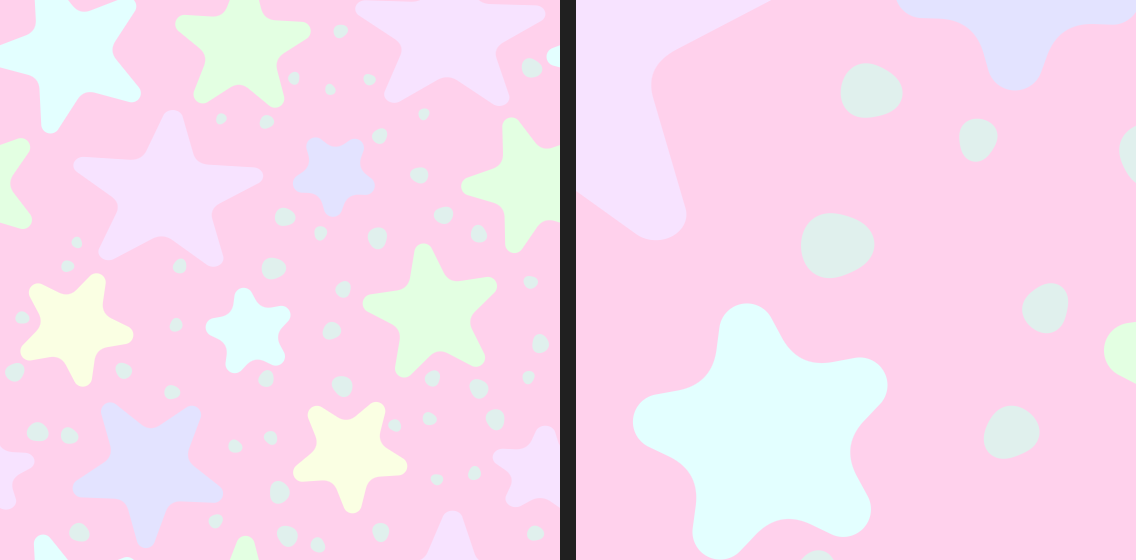
Left, the full canvas; right, a detail of the centre.
This pattern is drawn by a WebGL 1 fragment shader. Its source:

```glsl
precision highp float;
// Pastel soft-cornered stars scattered with wobbly dots on a pink ground.
// Twelve stars sit on a loosened brick lattice that wraps at the borders;
// dots come from a jittered grid and are kept only where no star is near.

uniform vec2 u_resolution;

#define STAR_COLUMNS 3.0
#define STAR_ROWS 4.0
#define LATTICE_ORIGIN vec2(-0.05, 0.67)
#define STAR_JITTER 0.02
#define NOTCH_RATIO 0.38     // notch radius relative to tip radius
#define TIP_ROUNDING 0.0165
#define NOTCH_ROUNDING 0.017
#define DOT_CELLS 11.0
#define DOT_JITTER 0.56
#define DOT_RADII vec2(0.006, 0.0215)
#define DOT_CLEARANCE 0.011

const float TAU = 6.2831853;
const vec3 PINK = vec3(1.0, 0.82, 0.925);
const vec3 DOT_COLOR = vec3(0.88, 0.94, 0.93);

vec3 hash3(vec2 cell) {
  vec3 q = fract(vec3(cell.xyx) * vec3(0.1031, 0.1030, 0.0973) + 0.137);
  q += dot(q, q.yxz + 33.33);
  return fract((q.xxy + q.yzz) * q.zyx);
}

// Colour in rgb, full tip radius in alpha.
vec4 starKind(float kind) {
  if (kind < 0.5) return vec4(0.89, 1.0, 0.886, 0.110);  // green
  if (kind < 1.5) return vec4(0.97, 0.89, 1.0, 0.145);   // lilac
  if (kind < 2.5) return vec4(0.89, 0.89, 1.0, 0.124);   // blue
  if (kind < 3.5) return vec4(0.98, 1.0, 0.89, 0.090);   // yellow
  return vec4(0.89, 1.0, 1.0, 0.132);                    // cyan
}

// Signed distance to a five-pointed star with round tips and notches.
float starDistance(vec2 p, float radius, float turn) {
  float sector = TAU / 5.0;
  float angle = mod(atan(p.x, p.y) + turn, sector) - 0.5 * sector;
  vec2 q = length(p) * vec2(cos(angle), abs(sin(angle)));
  float blend = max(NOTCH_ROUNDING - q.y, 0.0);
  q.y += 0.5 * blend * blend / NOTCH_ROUNDING;

  vec2 notch = vec2(NOTCH_RATIO * radius, 0.0);
  vec2 tip = radius * vec2(cos(0.5 * sector), sin(0.5 * sector));
  vec2 edge = tip - notch;
  vec2 w = q - notch;
  float along = clamp(dot(w, edge) / dot(edge, edge), 0.0, 1.0);
  float side = edge.x * w.y - edge.y * w.x;
  float d = length(w - edge * along);
  return (side > 0.0 ? -d : d) - TIP_ROUNDING;
}

// Nearest star: colour in rgb, signed distance in alpha.
vec4 starField(vec2 p) {
  vec4 nearest = vec4(PINK, 1.0);
  for (int i = 0; i < 12; i++) {
    float n = float(i);
    float row = floor((n + 0.5) / STAR_COLUMNS);
    float column = n - row * STAR_COLUMNS;
    float kind = n - 5.0 * floor((n + 0.5) / 5.0);
    bool even = fract(0.5 * n) < 0.25;
    bool lilac = abs(kind - 1.0) < 0.5;

    vec2 center = LATTICE_ORIGIN + STAR_JITTER * sin(n * vec2(2.4, 4.1));
    center += vec2(column + fract(0.5 * row), -row) / vec2(STAR_COLUMNS, STAR_ROWS);
    vec2 local = fract(p - center + 0.5) - 0.5;
    if (lilac) local /= vec2(1.1, 0.93);

    // Every second one of the large kinds is a small star.
    vec4 star = starKind(kind);
    float radius = star.a * (even && star.a > 0.12 ? 0.48 : 1.0);
    float turn = sin(n * 3.7 + 0.6) * (lilac ? 0.08 : 0.6);
    float d = starDistance(local, radius, turn);
    if (d < nearest.a) nearest = vec4(star.rgb, d);
  }
  return nearest;
}

// Distance to the nearest dot that stands clear of the stars.
float dotField(vec2 p) {
  float nearest = 1.0;
  vec2 home = floor(p * DOT_CELLS);
  for (int y = -1; y <= 1; y++) {
    for (int x = -1; x <= 1; x++) {
      vec2 cell = home + vec2(float(x), float(y));
      vec3 rnd = hash3(cell + 17.0);
      vec3 shape = hash3(cell + 71.0);
      vec2 center = (cell + 0.5 + DOT_JITTER * (rnd.xy - 0.5)) / DOT_CELLS;
      float radius = mix(DOT_RADII.x, DOT_RADII.y, 0.5 * (rnd.z + shape.z));
      vec2 local = p - center;
      if (length(local) > 2.0 * radius) continue;
      if (starField(center).a < radius + DOT_CLEARANCE) continue;
      float angle = atan(local.y, local.x);
      float wobble = 1.0 + 0.07 * sin(2.0 * angle + TAU * shape.x)
                   + 0.05 * sin(3.0 * angle + TAU * shape.y);
      nearest = min(nearest, length(local) - radius * wobble);
    }
  }
  return nearest;
}

void main() {
  float pixel = 1.0 / min(u_resolution.x, u_resolution.y);
  vec2 p = gl_FragCoord.xy * pixel;
  vec4 star = starField(p);
  vec3 color = mix(PINK, DOT_COLOR, clamp(0.5 - dotField(p) / pixel, 0.0, 1.0));
  color = mix(color, star.rgb, clamp(0.5 - star.a / pixel, 0.0, 1.0));
  gl_FragColor = vec4(color, 1.0);
}
```
